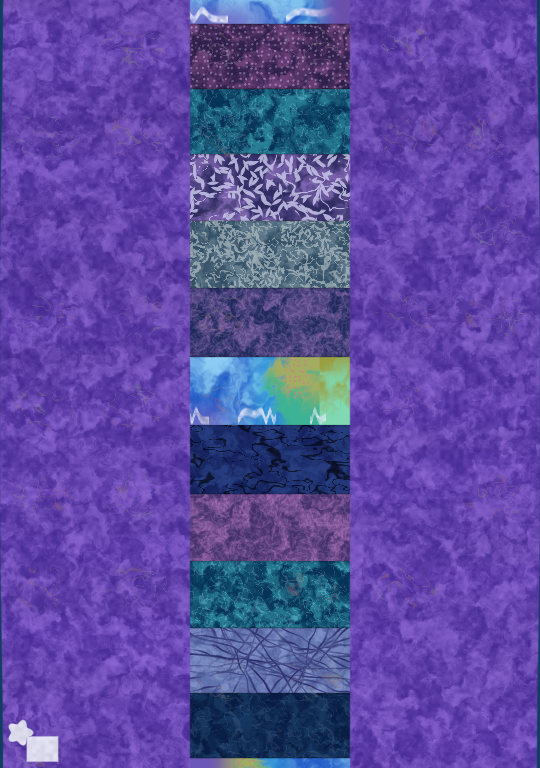
A WebGL 1 fragment shader for this texture:

```glsl
precision highp float;
// Pieced quilt back: mottled violet cloth with a central column of batik strips.
uniform vec2 u_resolution;

#define PANEL_LEFT .2474
#define PANEL_WIDTH .2083
#define STRIP_TOP .03125
#define STRIP_PITCH .0869
#define STRIP_DRIFT .054
#define CLOTH_DARK vec3(.27, .16, .57)
#define CLOTH_LIGHT vec3(.52, .38, .79)
#define CLOTH_SCALE 62.
#define THREAD_STRENGTH .35
#define LABEL_COLOR vec3(.9, .9, .97)
#define BINDING_COLOR vec3(.07, .24, .38)

float hash(vec2 p) {
  vec3 q = fract(p.xyx * .1031);
  q += dot(q, q.yzx + 33.33);
  return fract((q.x + q.y) * q.z);
}
float noise(vec2 p) {
  vec2 i = floor(p), f = fract(p), e = vec2(1, 0);
  f = f * f * (3. - 2. * f);
  return mix(mix(hash(i), hash(i + e), f.x), mix(hash(i + e.yx), hash(i + 1.), f.x), f.y);
}
float fbm(vec2 p) {
  float sum = 0., amp = .5;
  for (int i = 0; i < 4; i++) {
    sum += amp * noise(p);
    p = mat2(1.6, 1.2, -1.2, 1.6) * p + 7.3;
    amp *= .55;
  }
  return sum;
}
// Crumpled dye, 0 dark to 1 light.
float mottle(vec2 p) {
  return smoothstep(.25, .8, fbm(p + 2.5 * vec2(fbm(p), fbm(p + 31.7))));
}
// Winding lines along a noise contour.
float vines(vec2 p, float w) {
  return 1. - smoothstep(.3 * w, w, abs(noise(p + noise(p * 1.7)) - .5));
}
// Pointed leaves on three turned grids.
float leaves(vec2 p) {
  float cover = 0.;
  for (int i = 0; i < 3; i++) {
    p = mat2(.8, .6, -.6, .8) * p + 5.1;
    float a = 6.283 * hash(floor(p));
    vec2 q = mat2(cos(a), sin(a), -sin(a), cos(a)) * (fract(p) - .5);
    float leaf = abs(q.y) - .13 * (1. - 5. * q.x * q.x);
    cover = max(cover, 1. - smoothstep(-.04, .04, leaf));
  }
  return cover;
}
float dots(vec2 p, float r) {
  vec2 c = vec2(hash(floor(p)), hash(floor(p) + 9.)) * .6 + .2;
  return 1. - smoothstep(r * .5, r, length(fract(p) - c));
}
// Straight crossing creases.
float creases(vec2 p) {
  float cover = 0.;
  for (int i = 0; i < 28; i++) {
    float k = float(i), a = 2.6 * hash(vec2(k, 4)) - 1.3;
    vec2 o = vec2(2.4 * hash(vec2(k, 7)), hash(vec2(k, 11)));
    float d = abs(dot(p - o, vec2(-sin(a), cos(a))) + .08 * noise(p * 5. + k) - .04);
    cover = max(cover, (1. - smoothstep(.003, .022, d)) * noise(p * 4. + k));
  }
  return cover;
}
// Bright print from blue to olive and green; u across, f down.
vec3 brightPrint(float u, float f, vec2 p) {
  float n = mottle(p * 28.), g = f + .5 * n - .25;
  vec3 c = mix(vec3(.13, .36, .78), vec3(.55, .8, .95), n);
  c = mix(c, vec3(.42, .38, .76), smoothstep(.5, 1., f) * (1. - smoothstep(.1, .35, u)) * .8);
  c = mix(c, vec3(.2, .66, .86), smoothstep(.3, .5, u) * .6);
  vec3 olive = mix(vec3(.64, .68, .38), vec3(.24, .7, .58), smoothstep(.2, .7, g));
  c = mix(c, olive, smoothstep(.47, .57, u + .16 * n - .08));
  vec3 lime = mix(vec3(.6, .62, .25), vec3(.5, .85, .7), smoothstep(.1, .7, g));
  c = mix(c, lime, smoothstep(.805, .815, u));
  float speckle = dots(p * 150., .3) * (1. - smoothstep(.03, .14, abs(u - .66))) * step(f, .6);
  c = mix(c, vec3(.78, .5, .55), speckle * .7);
  // Beaded blossom chain.
  float chain = 1. - smoothstep(.03, .08, abs(f - .86 - .07 * sin(u * 60. + 3. * sin(u * 25.))));
  chain *= max(max(step(abs(u - .42), .12), step(u, .12)), step(abs(u - .8), .05));
  return mix(c, vec3(.9, .91, .97), chain * (.4 + .6 * noise(p * 260.)));
}
vec3 stripCloth(float row, float u, float f, vec2 p) {
  float n = mottle(p * 75. + row * 13.);
  vec2 c = vec2(u * 2.4, f);
  if (row < 0.) return mix(brightPrint(u * .5, f, p), vec3(.42, .31, .68), smoothstep(.7, .95, u));
  if (row < 1.) return mix(vec3(.18, .12, .29), vec3(.43, .26, .48), n) + .2 * dots(p * 130., .27);
  if (row < 2. || row == 8.) return mix(vec3(.02, .2, .34), vec3(.16, .5, .59), n) + .12 * vines(p * 140., .07);
  if (row < 3.) return mix(mix(vec3(.18, .17, .38), vec3(.5, .4, .7), mottle(p * 35.)), vec3(.78, .77, .91),
    .85 * max(leaves(c * 5.) * smoothstep(.42, .5, noise(c * 4.)), vines(c * 3.5, .04)));
  if (row < 4.) return mix(mix(vec3(.2, .31, .4), vec3(.4, .5, .57), n), vec3(.72, .77, .78),
    .65 * max(vines(c * 11., .09), leaves(c * 8.) * step(.6, noise(c * 4.))));
  if (row < 5.) return mix(vec3(.13, .16, .36), vec3(.39, .31, .56), n) + .07 * leaves(c * 9.);
  if (row < 6.) return brightPrint(u, f, p);
  if (row < 7.) return mix(vec3(.08, .13, .36), vec3(.15, .24, .5), n) * (1. - .6 * vines(c * vec2(5, 10), .08));
  if (row < 8.) return mix(vec3(.27, .19, .42), vec3(.53, .35, .61), n) + .06 * leaves(c * 9.);
  if (row < 10.) return mix(mix(vec3(.33, .39, .63), vec3(.49, .56, .77), n), vec3(.14, .14, .38), creases(c));
  if (row < 11.) return mix(vec3(.03, .11, .26), vec3(.09, .22, .38), n) + .06 * vines(c * 9., .08);
  return mix(vec3(.42, .34, .72), brightPrint(1. - u, .4, p), smoothstep(.1, .35, u));
}
void main() {
  float px = 1. / u_resolution.y;
  vec2 p = vec2(gl_FragCoord.x, u_resolution.y - gl_FragCoord.y) * px;
  // Side cloth with faint folds.
  vec3 color = mix(CLOTH_DARK, CLOTH_LIGHT, .65 * mottle(p * CLOTH_SCALE) + .35 * noise(p * 170.));
  color *= .95 + .07 * noise(p * vec2(3, 28)) + .05 * p.y;
  // Central strips with shaded seams.
  float s = (p.y - STRIP_TOP) / STRIP_PITCH;
  s += STRIP_DRIFT * sin(6.2832 * s / 11.);
  float u = (p.x - PANEL_LEFT) / PANEL_WIDTH, f = fract(s);
  vec3 strip = stripCloth(floor(s), u, f, p) * (.82 + .18 * smoothstep(0., .025, min(f, 1. - f)));
  color = mix(color, strip, 1. - smoothstep(-px, px, (abs(u - .5) - .5) * PANEL_WIDTH));
  // Patches of coloured stitching.
  vec2 q = fract(p * 8.5) - .5;
  float thread = vines(p * vec2(65, 85), .045) * step(.5, hash(floor(p * 8.5) + 3.));
  thread *= 1. - smoothstep(.3, .42, length(q * vec2(1, 1.5)));
  color = mix(color, mix(vec3(.65, .35, .42), vec3(.48, .62, .58), noise(p * 40.)), thread * THREAD_STRENGTH);
  // Edge binding, pale label and blossom.
  float edge = min(p.x, u_resolution.x * px - p.x) - .004 * smoothstep(.3, 1., abs(2. * p.y - 1.));
  color = mix(color, BINDING_COLOR, 1. - smoothstep(-px, px, edge));
  vec2 b = abs(p - vec2(.0553, .9753)) - vec2(.0205, .0165), d = p - vec2(.026, .954);
  float blossom = length(d) - .0145 - .0028 * cos(5. * atan(d.y, d.x));
  float label = 1. - smoothstep(-px, px, min(max(b.x, b.y), blossom));
  gl_FragColor = vec4(mix(color, LABEL_COLOR - .08 * noise(p * 180.), label), 1);
}
```
